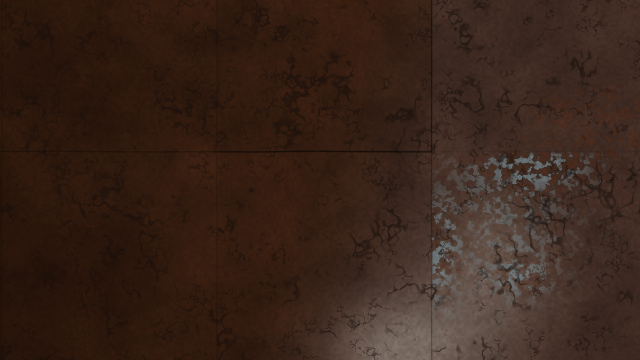
Give the GLSL for this texture, as a Shadertoy shader.

```glsl
const float TILE = 0.597;
const vec2 TILE_ORIGIN = vec2(0.005, -0.018);
const float SEAM_HALF_WIDTH = 0.0013;

const vec3 DARK_RUST  = vec3(0.145, 0.073, 0.036);
const vec3 WARM_RUST  = vec3(0.210, 0.112, 0.062);
const vec3 GREY_RUST  = vec3(0.250, 0.172, 0.143);
const vec3 ORANGE     = vec3(0.310, 0.160, 0.090);
const vec3 SHEEN      = vec3(0.490, 0.435, 0.400);
const vec3 BLUE_GREY  = vec3(0.430, 0.485, 0.500);
const vec3 PIT        = vec3(0.085, 0.055, 0.042);
const vec3 SEAM       = vec3(0.045, 0.025, 0.018);

float hash(vec2 cell) {
    vec3 q = fract(vec3(cell.xyx) * 0.1031);
    q += dot(q, q.yzx + 33.33);
    return fract((q.x + q.y) * q.z);
}

float noise(vec2 p) {
    vec2 i = floor(p), f = fract(p);
    f = f * f * (3.0 - 2.0 * f);
    return mix(mix(hash(i), hash(i + vec2(1, 0)), f.x),
               mix(hash(i + vec2(0, 1)), hash(i + vec2(1, 1)), f.x), f.y);
}

float fbm(vec2 p, int octaves) {
    float sum = 0.0, amp = 0.5, total = 0.0;
    for (int i = 0; i < octaves; i++) {
        sum += amp * noise(p);
        total += amp;
        p = mat2(1.6, 1.2, -1.2, 1.6) * p + 17.3;
        amp *= 0.55;
    }
    return sum / total;
}

// Soft elliptical spot, 1 at its centre
float spot(vec2 p, vec2 centre, vec2 radius) {
    vec2 d = (p - centre) / radius;
    return exp(-dot(d, d));
}

float line(float dist, float halfWidth, float pixel) {
    return 1.0 - smoothstep(halfWidth - pixel, halfWidth + pixel, abs(dist));
}

// Thin branching pits, gathered in patches
float pits(vec2 p, float scale, float seed) {
    float vein = abs(fbm(p * scale + seed, 3) - 0.5);
    float patches = smoothstep(0.50, 0.68, fbm(p * scale * 0.45 + seed * 2.0, 4));
    return (1.0 - smoothstep(0.01, 0.07, vein)) * patches;
}

// Rust colour: dark at left, greyer towards the lit right side
vec3 rust(vec2 p, vec2 cell) {
    float warmth = smoothstep(0.0, 1.1, p.x + 0.35 * p.y + 0.7 * (fbm(p * 4.0, 4) - 0.5));
    float haze = smoothstep(0.72, 1.25, p.x - 0.35 * (p.y - 0.3));
    haze = mix(haze, 0.9, step(1.5, cell.x));
    vec3 color = mix(mix(DARK_RUST, WARM_RUST, warmth), GREY_RUST, haze);
    color *= 0.96 + 0.08 * hash(cell + 5.0);
    return color * (0.76 + 0.48 * fbm(p * 9.0 + 3.0, 5));
}

// Broad reflections on the lower right
float reflection(vec2 p) {
    float glow = 0.85 * spot(p, vec2(1.10, 0.01), vec2(0.17, 0.15))
               + 0.55 * spot(p, vec2(1.38, 0.32), vec2(0.15, 0.17))
               + 0.45 * spot(p, vec2(1.29, 0.10), vec2(0.19, 0.17));
    return min(glow, 0.92) * (0.82 + 0.36 * fbm(p * 28.0, 4));
}

// Areas where the pale scale shows through
float wearArea(vec2 p) {
    float area = spot(p, vec2(1.49, 0.54), vec2(0.15, 0.06))
               + spot(p, vec2(1.22, 0.29), vec2(0.05, 0.13))
               + 0.9 * spot(p, vec2(1.45, 0.23), vec2(0.07, 0.05))
               + 0.55 * spot(p, vec2(1.40, 0.38), vec2(0.20, 0.18));
    return min(area, 1.0) * smoothstep(1.195, 1.205, p.x)
                          * smoothstep(0.585, 0.565, p.y);
}

// Seams differ in depth from one stretch to the next
float seams(vec2 p, float pixel) {
    vec2 grid = (p - TILE_ORIGIN) / TILE;
    vec2 waver = 0.003 * (vec2(noise(p.yx * 7.0), noise(p * 7.0)) - 0.5);
    vec2 dist = (fract(grid + 0.5) - 0.5) * TILE + waver * vec2(0.3, 1.0);
    vec2 cell = floor(grid), nearest = floor(grid + 0.5);
    float across = cell.x < 0.5 ? 0.60 : cell.x < 1.5 ? 1.0 : 0.20;
    float down = nearest.x < 1.5 ? 0.28 : mix(0.45, 0.85, step(0.5, cell.y));
    float chips = 0.75 + 0.25 * noise(p * 60.0);
    float width = SEAM_HALF_WIDTH * (0.7 + 0.6 * across);
    return chips * max(across * line(dist.y, width, pixel),
                       down * line(dist.x, SEAM_HALF_WIDTH, pixel));
}

void mainImage(out vec4 fragColor, in vec2 fragCoord) {
    float pixel = 1.0 / iResolution.y;
    vec2 p = fragCoord * pixel;
    vec2 cell = floor((p - TILE_ORIGIN) / TILE);

    // Metal and reflected light
    vec3 color = rust(p, cell);
    color = mix(color, SHEEN, reflection(p));

    // Pale scale and orange rust flecks
    float grain = fbm(p * 65.0, 3);
    float flakes = smoothstep(0.50, 0.64, grain + 0.10 * (fbm(p * 14.0, 3) - 0.5));
    color = mix(color, BLUE_GREY, 0.85 * flakes * wearArea(p));
    float rusty = spot(p, vec2(1.66, 0.64), vec2(0.22, 0.13)) + 0.7 * wearArea(p);
    color = mix(color, ORANGE, 0.6 * min(rusty, 1.0) * smoothstep(0.48, 0.34, grain));

    // Pits, fine grain and seams
    color = mix(color, PIT, 0.55 * pits(p, 22.0, 4.0));
    color = mix(color, PIT, 0.45 * pits(p, 45.0, 9.0));
    color *= 0.93 + 0.14 * noise(p * 140.0);
    color = mix(color, SEAM, seams(p, pixel));
    fragColor = vec4(color, 1.0);
}
```
